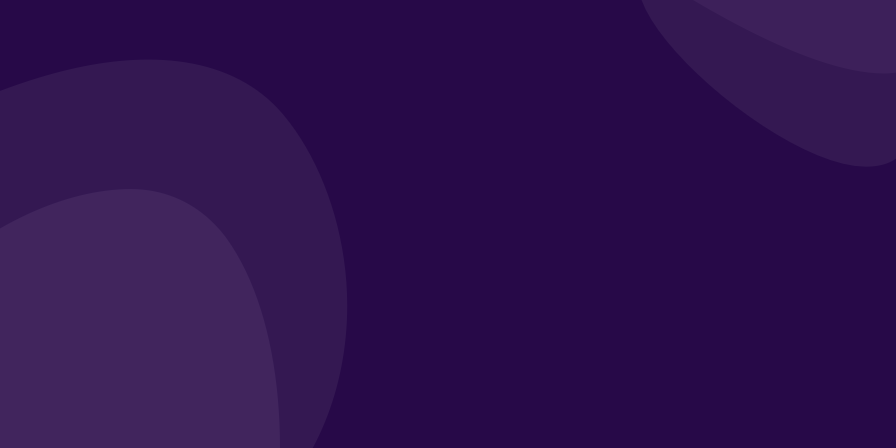
Write a WebGL 2 fragment shader that draws this background.

```glsl
#version 300 es
precision highp float;
// Flat violet background with nested pale blobs at the left and in the upper right corner.

uniform vec2 u_resolution;
out vec4 fragColor;

// Colours
const vec3 BACKGROUND  = vec3(0.153, 0.035, 0.282);
const vec3 OUTER_TINT  = vec3(0.202, 0.096, 0.322);
const vec3 LEFT_INNER  = vec3(0.253, 0.144, 0.366);
const vec3 RIGHT_INNER = vec3(0.241, 0.127, 0.352);

// Shape outlines: chained cubic Bezier control points, canvas is 2 wide and 1 high
const vec2 LEFT_OUTER_PATH[13] = vec2[13](
    vec2(0.0, 0.797), vec2(0.117, 0.841), vec2(0.227, 0.867), vec2(0.331, 0.867),
    vec2(0.448, 0.867), vec2(0.549, 0.833), vec2(0.620, 0.758),
    vec2(0.711, 0.659), vec2(0.775, 0.492), vec2(0.775, 0.318),
    vec2(0.775, 0.201), vec2(0.747, 0.091), vec2(0.698, 0.0));
const vec2 LEFT_INNER_PATH[10] = vec2[10](
    vec2(0.0, 0.490), vec2(0.099, 0.547), vec2(0.201, 0.578), vec2(0.292, 0.578),
    vec2(0.378, 0.578), vec2(0.453, 0.539), vec2(0.505, 0.469),
    vec2(0.586, 0.357), vec2(0.625, 0.185), vec2(0.625, 0.0));
const vec2 RIGHT_OUTER_PATH[7] = vec2[7](
    vec2(1.432, 1.0), vec2(1.482, 0.862), vec2(1.776, 0.628), vec2(1.932, 0.628),
    vec2(1.958, 0.628), vec2(1.982, 0.633), vec2(2.0, 0.646));
const vec2 RIGHT_INNER_PATH[7] = vec2[7](
    vec2(1.547, 1.0), vec2(1.706, 0.906), vec2(1.862, 0.836), vec2(1.974, 0.836),
    vec2(1.983, 0.836), vec2(1.992, 0.837), vec2(2.0, 0.838));

const int CURVE_STEPS = 20;
const float UP = 1.0;
const float DOWN = -1.0;

// Nearest distance to the outline, and -1 inside or 1 outside
struct Edge { float dist; float side; };

vec2 bezier(vec2 a, vec2 b, vec2 c, vec2 d, float t) {
    vec2 ab = mix(a, b, t), bc = mix(b, c, t), cd = mix(c, d, t);
    return mix(mix(ab, bc, t), mix(bc, cd, t), t);
}

// Adds one curve; the side flips each time a vertical ray from p crosses it
void addCurve(inout Edge edge, vec2 p, vec2 a, vec2 b, vec2 c, vec2 d, float rayDir) {
    vec2 start = a;
    for (int i = 1; i <= CURVE_STEPS; i++) {
        vec2 end = bezier(a, b, c, d, float(i) / float(CURVE_STEPS));
        vec2 along = end - start, rel = p - start;
        float h = clamp(dot(rel, along) / dot(along, along), 0.0, 1.0);
        edge.dist = min(edge.dist, length(rel - along * h));
        if ((start.x > p.x) != (end.x > p.x)) {
            float crossingY = start.y + along.y * rel.x / along.x;
            if ((crossingY - p.y) * rayDir > 0.0) edge.side = -edge.side;
        }
        start = end;
    }
}

// Antialiased coverage across one pixel
float coverage(Edge edge, float pixel) {
    return clamp(0.5 - edge.dist * edge.side / pixel, 0.0, 1.0);
}

void main() {
    vec2 p = gl_FragCoord.xy / u_resolution * vec2(2.0, 1.0);
    float pixel = 1.0 / u_resolution.y;

    Edge leftOuter = Edge(10.0, 1.0);
    Edge leftInner = leftOuter, rightOuter = leftOuter, rightInner = leftOuter;

    for (int i = 0; i < 12; i += 3)
        addCurve(leftOuter, p, LEFT_OUTER_PATH[i], LEFT_OUTER_PATH[i + 1],
                 LEFT_OUTER_PATH[i + 2], LEFT_OUTER_PATH[i + 3], UP);
    for (int i = 0; i < 9; i += 3)
        addCurve(leftInner, p, LEFT_INNER_PATH[i], LEFT_INNER_PATH[i + 1],
                 LEFT_INNER_PATH[i + 2], LEFT_INNER_PATH[i + 3], UP);
    for (int i = 0; i < 6; i += 3) {
        addCurve(rightOuter, p, RIGHT_OUTER_PATH[i], RIGHT_OUTER_PATH[i + 1],
                 RIGHT_OUTER_PATH[i + 2], RIGHT_OUTER_PATH[i + 3], DOWN);
        addCurve(rightInner, p, RIGHT_INNER_PATH[i], RIGHT_INNER_PATH[i + 1],
                 RIGHT_INNER_PATH[i + 2], RIGHT_INNER_PATH[i + 3], DOWN);
    }

    // Layer the blobs from back to front
    vec3 color = BACKGROUND;
    color = mix(color, OUTER_TINT, coverage(leftOuter, pixel));
    color = mix(color, LEFT_INNER, coverage(leftInner, pixel));
    color = mix(color, OUTER_TINT, coverage(rightOuter, pixel));
    color = mix(color, RIGHT_INNER, coverage(rightInner, pixel));
    fragColor = vec4(color, 1.0);
}
```
